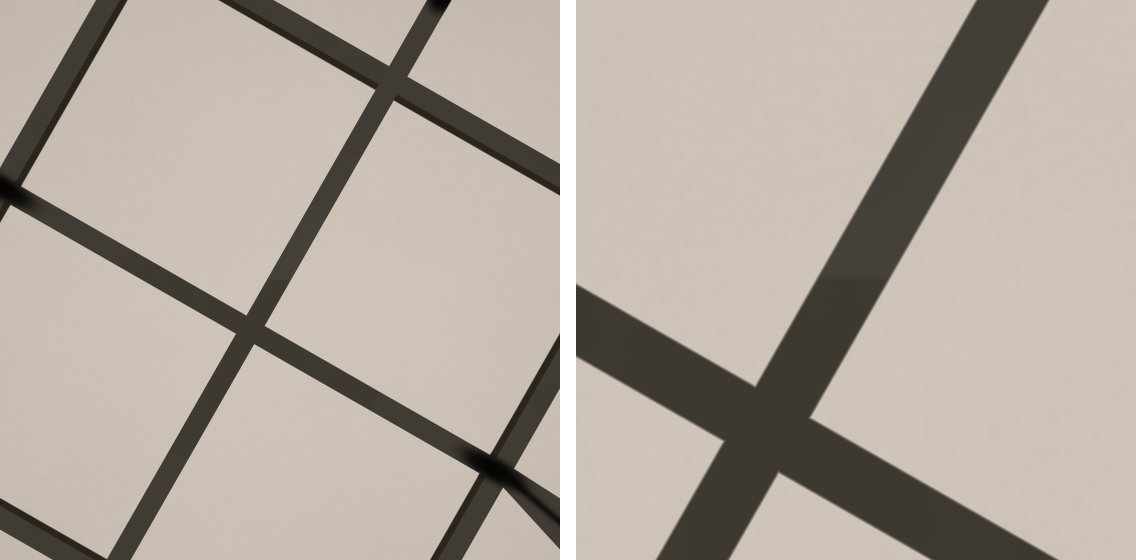
Left: the whole. Right: its middle third, enlarged.
Reproduce this pattern procedurally as a WebGL 2 fragment shader.

```glsl
#version 300 es
precision highp float;
// Tilted grid of dark beams over pale, softly mottled panels.

#define PERIOD 0.513
#define TILT 0.52
#define CENTER vec2(0.447, 0.411)
#define HALF_WIDTH 0.0182
#define SIDE_DEPTH 0.012
#define SOFTNESS 0.0016
#define MOTTLE 0.018
#define GRAIN 0.010

uniform vec2 u_resolution;
out vec4 outColor;

const vec3 PANEL = vec3(0.805, 0.765, 0.720);
const vec3 BEAM = vec3(0.240, 0.222, 0.190);
const vec3 BEAM_LIT = vec3(0.270, 0.255, 0.228);
const vec3 BEAM_SIDE = vec3(0.165, 0.143, 0.115);
const vec3 SHADOW = vec3(0.025, 0.020, 0.015);

float hash(vec2 p) {
  vec3 q = fract(p.xyx * 0.1031);
  q += dot(q, q.yzx + 33.33);
  return fract((q.x + q.y) * q.z);
}

float noise(vec2 p) {
  vec2 cell = floor(p), f = fract(p);
  f = f * f * (3.0 - 2.0 * f);
  return mix(mix(hash(cell), hash(cell + vec2(1, 0)), f.x),
             mix(hash(cell + vec2(0, 1)), hash(cell + vec2(1, 1)), f.x), f.y);
}

float fbm(vec2 p) {
  float sum = 0.0, amplitude = 0.5;
  for (int i = 0; i < 4; i++) {
    sum += amplitude * noise(p);
    p = p * 2.03 + 17.0;
    amplitude *= 0.5;
  }
  return sum;
}

// Coverage of a shape from its signed distance
float fill(float dist) {
  float edge = max(SOFTNESS, 0.75 / u_resolution.y);
  return 1.0 - smoothstep(-edge, edge, dist);
}

// Soft dark spot, stretched along the beams
float spot(vec2 offset, vec2 size) {
  vec2 q = offset / size;
  return exp(-dot(q, q) * dot(q, q));
}

vec3 panelColor(vec2 p) {
  vec2 fromMiddle = p - vec2(0.52, 0.45);
  float shade = 1.0 - 0.11 * dot(fromMiddle, fromMiddle);
  float mottle = MOTTLE * (fbm(p * 5.0) - 0.47);
  float grain = GRAIN * (noise(p * 260.0) - 0.5);
  return PANEL * shade + mottle * vec3(1.0, 1.05, 1.15) + grain;
}

void main() {
  vec2 p = gl_FragCoord.xy / u_resolution;
  float c = cos(TILT), s = sin(TILT);
  vec2 grid = mat2(c, s, -s, c) * (p - CENTER);
  vec2 index = round(grid / PERIOD);
  vec2 offset = grid - index * PERIOD;

  // The middle cross beam fans out past its last joint
  float beyond = index.y == 0.0 ? max(grid.x - PERIOD - 0.015, 0.0) : 0.0;
  float fanAxis = offset.y + 0.185 * beyond;
  vec2 core = abs(vec2(offset.x, fanAxis)) - HALF_WIDTH;
  core.y -= 0.135 * beyond;

  // Outer beams show a side face towards the centre
  vec2 inward = step(vec2(0.0001), -offset * index);
  vec2 side = core - SIDE_DEPTH * inward;

  vec3 color = panelColor(p);
  color = mix(color, BEAM_SIDE, fill(min(side.x, side.y)));

  // Beam faces, with a step of light on the middle upright
  float lit = index.x == 0.0 && core.x < core.y ? smoothstep(0.499, 0.503, p.y) : 0.0;
  lit *= 1.0 - 0.7 * smoothstep(0.5, 0.85, p.y);
  vec3 face = mix(BEAM, BEAM_LIT, max(lit, 0.35 * max(abs(index.x), abs(index.y))));
  face += 0.012 * (fbm(p * 14.0) - 0.47);
  float beam = fill(min(core.x, core.y));
  color = mix(color, face, beam);

  // Crease inside the fan
  float crease = exp(-pow(fanAxis / 0.007, 2.0)) * smoothstep(0.0, 0.02, beyond);
  color = mix(color, SHADOW, 0.8 * crease * beam);

  // Black shadows at the far joints
  vec2 joint = vec2(PERIOD, 0.0);
  float dark = spot(grid - joint + vec2(0.012, 0.0), vec2(0.066, 0.021));
  dark = max(dark, spot(grid + joint, vec2(0.068, 0.021)));
  dark = max(dark, spot(grid - vec2(0.003, 0.688), vec2(0.024, 0.032)));
  float reach = fill(min(side.x, side.y) - 0.001);
  color = mix(color, SHADOW, dark * reach);

  outColor = vec4(clamp(color, 0.0, 1.0), 1.0);
}
```
